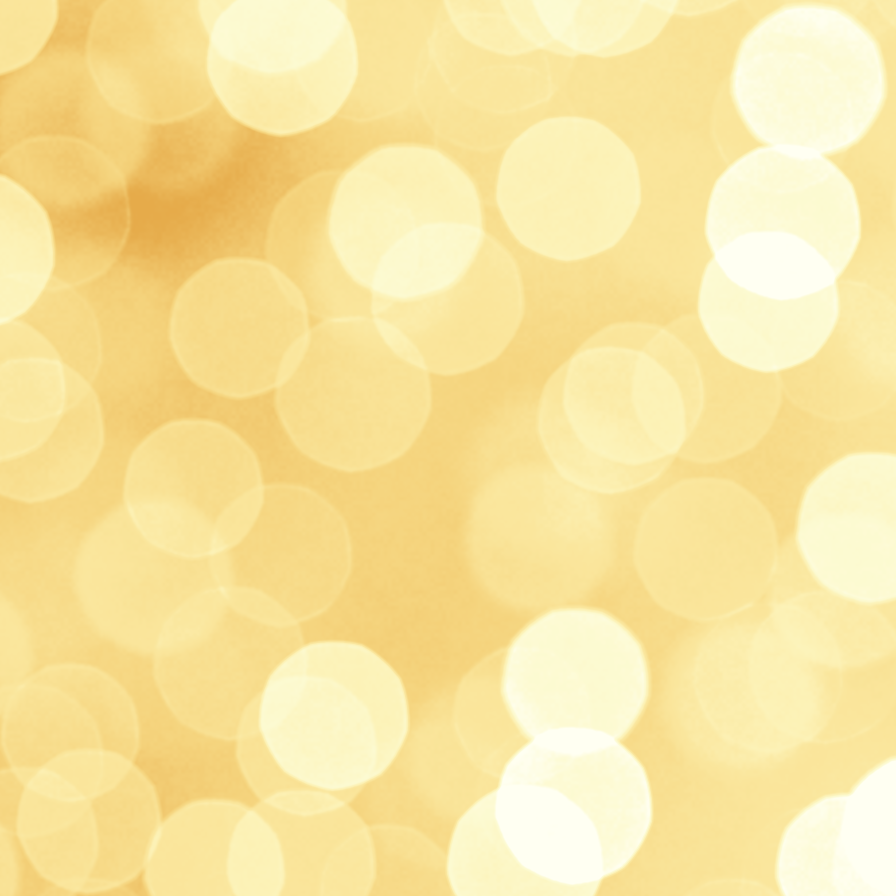
A WebGL 1 fragment shader for this background:

```glsl
precision highp float;
// Golden bokeh: overlapping translucent light discs on a warm, blurred amber ground.

uniform vec2 u_resolution;

float hash(vec2 p) {
    vec3 q = fract(p.xyx * vec3(0.1031, 0.1030, 0.0973));
    q += dot(q, q.yzx + 33.33);
    return fract((q.x + q.y) * q.z);
}

float valueNoise(vec2 p) {
    vec2 cell = floor(p);
    vec2 f = fract(p);
    f = f * f * (3.0 - 2.0 * f);
    return mix(mix(hash(cell), hash(cell + vec2(1.0, 0.0)), f.x),
               mix(hash(cell + vec2(0.0, 1.0)), hash(cell + 1.0), f.x), f.y);
}

// Distance from the centre, shaped as a nearly round nine-blade aperture
float apertureDistance(vec2 q) {
    float sector = 6.28319 / 9.0;
    float angle = mod(atan(q.y, q.x) + 0.2, sector) - 0.5 * sector;
    return length(q) * mix(1.0, cos(angle), 0.35);
}

// Opacity of one disc: flat body with a thin, uneven rim where it is in focus
float discOpacity(vec2 q, float radius, float blur, float strength) {
    float d = apertureDistance(q);
    float body = 1.0 - smoothstep(radius - blur, radius + blur, d);
    float shade = 0.95 + 0.08 * smoothstep(0.5, 1.0, d / radius);
    float rimOffset = (d - radius + 0.004) / 0.0025;
    float rim = 0.07 * valueNoise(q * 45.0 + 60.0) * exp(-rimOffset * rimOffset)
              * smoothstep(0.008, 0.004, blur);
    return clamp(body * (strength * shade + rim), 0.0, 1.0);
}

// Light level to colour: amber, gold, pale gold, cream, near white
vec3 goldRamp(float t) {
    vec3 c = mix(vec3(0.90, 0.67, 0.29), vec3(0.96, 0.83, 0.49), smoothstep(0.0, 0.27, t));
    c = mix(c, vec3(0.98, 0.90, 0.61), smoothstep(0.22, 0.47, t));
    c = mix(c, vec3(0.99, 0.95, 0.72), smoothstep(0.45, 0.64, t));
    c = mix(c, vec3(0.99, 0.98, 0.82), smoothstep(0.62, 0.79, t));
    return mix(c, vec3(1.0, 1.0, 0.95), smoothstep(0.78, 0.92, t));
}

void main() {
    vec2 p = gl_FragCoord.xy / u_resolution.y;
    float aspect = u_resolution.x / u_resolution.y;
    float pixel = 1.0 / u_resolution.y;
    vec2 uv = vec2(p.x / aspect, p.y);

    // Blurred ground: lighter to the right, an amber shadow at the upper left
    float light = 0.06 + 0.24 * smoothstep(0.1, 1.0, uv.x)
                + 0.20 * valueNoise(p * 3.2 + 4.0)
                + 0.10 * valueNoise(p * 7.0 + 19.0);
    vec2 shadow = (uv - vec2(0.12, 0.83)) / vec2(0.24, 0.11);
    light -= 0.32 * exp(-dot(shadow, shadow));

    // Evenly scattered discs: the first few are bright, the rest faint
    for (int i = 0; i < 88; i++) {
        float id = float(i);
        float isBright = 1.0 - step(18.0, id);
        vec2 jitter = vec2(hash(vec2(id, 3.7)), hash(vec2(id, 11.3))) - 0.5;
        vec2 centre = fract(vec2(0.7549, 0.5698) * (id + 1.0) + 0.2 * jitter) * 1.16 - 0.08;

        // Bright discs gather to the right, near the bottom and the top
        vec2 gathered = vec2(mix(centre.x, sqrt(max(centre.x, 0.0)), 0.6),
                             centre.y - 0.11 * sin(6.28319 * centre.y));
        centre = mix(centre, gathered, isBright);
        vec2 q = p - centre * vec2(aspect, 1.0);
        if (length(q) > 0.15) continue;

        float side = smoothstep(-0.3, 0.7, centre.x - 0.45 * centre.y);
        float vary = hash(vec2(id, 23.1));
        float radius = mix(0.077, 0.087, hash(vec2(id, 31.9)));

        // Most discs are crisp, some of the faint ones dissolve
        float defocus = smoothstep(0.5, 1.0, hash(vec2(id, 47.3)));
        float blur = max(0.0032 + mix(0.030, 0.003, isBright) * defocus, pixel);
        float faint = mix(0.03, 0.24, vary) * mix(0.9, 1.1, side);
        float bright = mix(0.32, 0.82, vary) * mix(0.55, 1.1, side);
        float opacity = discOpacity(q, radius, blur, mix(faint, bright, isBright));
        light = 1.0 - (1.0 - light) * (1.0 - opacity);
    }

    // Fine mottling, coarse and grainy
    light += 0.022 * (valueNoise(p * 85.0) - 0.5) + 0.030 * (valueNoise(p * 230.0) - 0.5);
    gl_FragColor = vec4(goldRamp(clamp(light, 0.0, 1.0)), 1.0);
}
```
